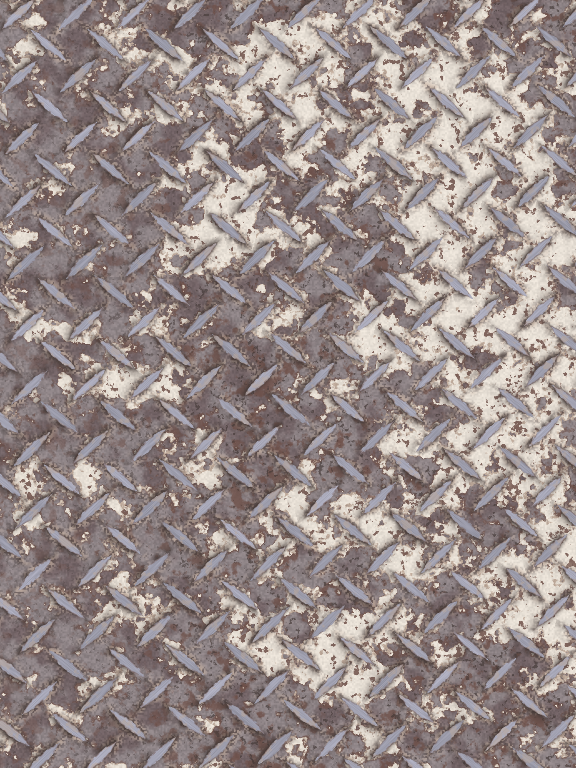
Reproduce this texture procedurally as a Shadertoy shader.

```glsl
// Worn steel tread plate: two interleaved lattices of raised lens-shaped lugs,
// leaning opposite ways, over grey metal with flaking cream paint, rust and grit.
// Lengths are in lug columns, with y pointing down from the top edge.

const float COLUMNS   = 10.18;              // lug columns across the canvas
const vec2  FIRST_LUG = vec2(0.85, 0.795);  // position of lattice point (0,0)
const vec2  PITCH     = vec2(0.993, 1.097); // column and row spacing
const vec2  SKEW      = vec2(0.035, -0.007);
const vec2  KEYSTONE  = vec2(0.0016, -0.0044);
const float BOW       = 0.0035;             // slight sideways lens bow
const float LUG_ANGLE = 0.73;
const float LUG_HALF_LENGTH = 0.415;
const float LUG_HALF_WIDTH  = 0.076;
const float BARE_BIAS  = 0.27;              // higher leaves less paint
const float PAINT_KEPT = 0.46;              // extra paint inside sheltered zones

const vec3 STEEL_LIGHT = vec3(0.56, 0.52, 0.53);
const vec3 STEEL_DARK  = vec3(0.45, 0.39, 0.40);
const vec3 CREAM = vec3(0.91, 0.88, 0.84);
const vec3 TAN   = vec3(0.74, 0.66, 0.60);
const vec3 RUST  = vec3(0.43, 0.31, 0.28);
const vec3 GRIME = vec3(0.25, 0.21, 0.20);
const vec3 LUG_FACE = vec3(0.63, 0.63, 0.69);

// Zones where paint survives: centre, radius, strength
const vec4 PAINT_ZONES[10] = vec4[10](
    vec4(4.7, 1.5, 1.3, 0.8), vec4(6.9, 1.7, 1.5, 0.8), vec4(4.3, 3.9, 1.1, 0.9),
    vec4(8.6, 4.3, 2.1, 1.2), vec4(9.5, 7.3, 1.7, 1.2), vec4(2.1, 6.7, 0.6, 0.9),
    vec4(6.5, 9.6, 1.5, 0.6), vec4(5.9, 11.9, 1.3, 0.6), vec4(9.9, 10.7, 1.1, 0.8),
    vec4(9.0, 1.2, 1.2, 0.7));

float hash(vec2 p) {
    vec3 q = fract(p.xyx * 0.1031);
    q += dot(q, q.yzx + 33.33);
    return fract((q.x + q.y) * q.z);
}

float noise(vec2 p) {
    vec2 i = floor(p), f = fract(p);
    f = f * f * (3.0 - 2.0 * f);
    return mix(mix(hash(i), hash(i + vec2(1, 0)), f.x),
               mix(hash(i + vec2(0, 1)), hash(i + vec2(1, 1)), f.x), f.y);
}

float fbm(vec2 p) {
    float sum = 0.0, amp = 0.5;
    for (int k = 0; k < 5; k++) {
        sum += amp * noise(p);
        p = mat2(1.6, 1.2, -1.2, 1.6) * p + 17.3;
        amp *= 0.5;
    }
    return sum / 0.97;
}

// Invert the gently distorted grid by fixed-point iteration
vec2 latticeCoord(vec2 p) {
    vec2 g = p - FIRST_LUG;
    for (int k = 0; k < 5; k++) {
        vec2 bend = vec2(BOW * g.x * (9.0 - g.x), 0.0);
        g = (p - FIRST_LUG - SKEW * g.yx - bend) / (PITCH + KEYSTONE * g.yx);
    }
    return g;
}

// Along and across a lug; positive y is its shaded side
vec2 lugSpace(vec2 offset, float lean) {
    vec2 q = offset * vec2(1.0, 1.075);
    vec2 t = vec2(cos(LUG_ANGLE), lean * sin(LUG_ANGLE));
    return vec2(dot(q, t), lean * dot(q, vec2(-t.y, t.x)));
}

float lensDistance(vec2 p) {
    float r = (LUG_HALF_LENGTH * LUG_HALF_LENGTH + LUG_HALF_WIDTH * LUG_HALF_WIDTH)
            / (2.0 * LUG_HALF_WIDTH);
    return length(vec2(p.x, abs(p.y) + r - LUG_HALF_WIDTH)) - r;
}

void mainImage(out vec4 fragColor, in vec2 fragCoord) {
    float pixel = COLUMNS / iResolution.x;
    vec2 p = vec2(fragCoord.x, iResolution.y - fragCoord.y) * pixel;

    // Nearest lug of either lattice
    vec2 g = latticeCoord(p);
    vec2 cellA = floor(g + 0.5), cellB = floor(g) + 0.5;
    vec2 a = lugSpace(g - cellA, 1.0), b = lugSpace(g - cellB, -1.0);
    bool useA = lensDistance(a) < lensDistance(b);
    vec2 lug = useA ? a : b;
    float id = hash((useA ? cellA : cellB) * 2.0 + 40.0);

    // Noise at several scales
    float coarse = fbm(p * 1.9 + 4.0), medium = fbm(p * 6.5 + 31.0);
    float fine = fbm(p * 15.0 + 9.0), grain = noise(p * 34.0);
    float d = lensDistance(lug) + (fine - 0.5) * 0.035 + (id - 0.5) * 0.012;
    float away = max(d, 0.0);

    // Bare steel with stains and pits
    vec3 color = mix(STEEL_DARK, STEEL_LIGHT, smoothstep(0.34, 0.58, fbm(p * 2.6 + 50.0)));
    color *= 0.91 + 0.18 * grain;
    float rusty = mix(0.35, 0.8, smoothstep(0.5, 4.5, p.x));
    color = mix(color, RUST, rusty * smoothstep(0.52, 0.7, medium));
    color = mix(color, GRIME, 0.8 * rusty * smoothstep(0.63, 0.76, fine));

    // Flaking paint, sheltered beside the lugs, with rust along its edges
    float shelter = 0.0;
    for (int k = 0; k < 10; k++) {
        vec4 zone = PAINT_ZONES[k];
        vec2 q = (p - zone.xy) / zone.z;
        shelter += zone.w * exp(-dot(q, q));
    }
    float paint = 1.5 * (coarse - 0.5) + 0.75 * (medium - 0.5) + 0.25 * (fine - 0.5)
                + PAINT_KEPT * min(shelter, 1.0) + 0.15 * exp(-7.0 * away) - BARE_BIAS;
    float rim = smoothstep(-0.16, -0.02, paint) * smoothstep(0.35, 0.6, fine);
    color = mix(color, RUST, 0.65 * rim);
    vec3 coat = mix(TAN, CREAM, smoothstep(0.0, 0.12, paint + 0.3 * (fine - 0.5)));
    coat *= 0.95 + 0.1 * grain;
    coat = mix(coat, RUST, 0.85 * smoothstep(0.64, 0.72, fbm(p * 10.0 + 70.0)));
    color = mix(color, coat, smoothstep(-0.025, 0.025, paint));

    // Gritty collar, then a broken dark crease heavier on the shaded side
    float collar = exp(-away * away * 140.0) * smoothstep(0.36, 0.62, fbm(p * 4.0 + 12.0));
    color = mix(color, mix(GRIME * 1.6, TAN * 1.06, smoothstep(0.3, 0.6, grain)), 0.75 * collar);
    float shade = smoothstep(-0.06, 0.06, lug.y);
    float crease = exp(-away * mix(38.0, 15.0, shade)) * smoothstep(0.25, 0.62, medium);
    color = mix(color, GRIME, mix(0.65, 0.95, shade) * crease);

    // Polished lug face with lengthwise scratches and worn, browned edges
    float scratch = noise(vec2(lug.x * 5.0, lug.y * 75.0) + id * 90.0);
    vec3 face = LUG_FACE * (0.87 + 0.14 * scratch + 0.13 * id);
    face = mix(face, TAN, 0.5 * smoothstep(0.55, 0.7, medium));
    face = mix(face, RUST, 0.55 * smoothstep(-0.028, 0.0, d) * smoothstep(0.3, 0.6, fine));
    color = mix(color, face, 1.0 - smoothstep(-0.6 * pixel, 0.6 * pixel, d));

    fragColor = vec4(clamp(color, 0.0, 1.0), 1.0);
}
```
